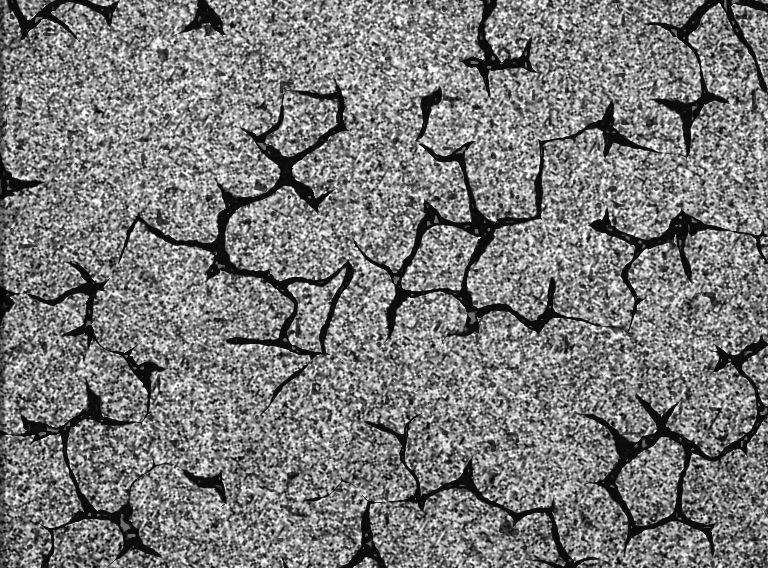
Give the GLSL for this texture, as a Shadertoy shader.

```glsl
// Polished metal section: speckled grey grains, parted by broken black veins.
// Veins follow the borders of a warped cellular noise and swell where three
// cells meet; the grains carry fine value noise, soft patches and a light falloff.

const float CELLS        = 8.2;    // grains per canvas height
const float JITTER       = 0.9;    // irregularity of the grain centres
const float WARP         = 0.16;   // bending of the grain borders
const float VEIN_WIDTH   = 0.058;  // half width along a border, in grains
const float KNOT_WIDTH   = 0.14;   // extra half width at a junction
const float KNOT_REACH   = 0.13;   // how far the swelling runs along a border
const float ROUGHNESS    = 0.05;   // raggedness of vein outlines
const float SPECKLE_FREQ = 275.0;  // speckles per canvas height
const float CONTRAST     = 1.22;
const float GRAIN_TONE   = 0.525;
const float VEIN_TONE    = 0.025;

float hash(vec2 p) {
    vec3 q = fract(p.xyx * vec3(0.1031, 0.1030, 0.0973));
    q += dot(q, q.yzx + 33.33);
    return fract((q.x + q.y) * q.z);
}

vec2 hash2(vec2 p) {
    return vec2(hash(p), hash(p + 71.7));
}

float valueNoise(vec2 p) {
    vec2 i = floor(p), f = fract(p);
    f = f * f * (3.0 - 2.0 * f);
    float low  = mix(hash(i), hash(i + vec2(1, 0)), f.x);
    float high = mix(hash(i + vec2(0, 1)), hash(i + vec2(1, 1)), f.x);
    return mix(low, high, f.y);
}

// x: distance to the nearest cell border, y: closeness measure of a junction
vec2 cellBorders(vec2 p) {
    vec2 base = floor(p), c1 = vec2(0), c2 = vec2(0);
    float f1 = 9.0, f2 = 9.0, f3 = 9.0;
    for (int y = -2; y <= 2; y++)
    for (int x = -2; x <= 2; x++) {
        vec2 id = base + vec2(x, y);
        vec2 centre = id + 0.5 + JITTER * (hash2(id) - 0.5);
        float d = distance(p, centre);
        if (d < f1)      { f3 = f2; f2 = f1; c2 = c1; f1 = d; c1 = centre; }
        else if (d < f2) { f3 = f2; f2 = d; c2 = centre; }
        else if (d < f3) { f3 = d; }
    }
    float border = (f2 * f2 - f1 * f1) / (2.0 * distance(c1, c2));
    return vec2(border, f3 - f1);
}

// Signed depth inside the dark veins, in grain units
float veinDepth(vec2 p) {
    vec2 bend = vec2(valueNoise(p * 2.3 + 5.0), valueNoise(p * 2.3 + 47.0)) - 0.5;
    vec2 cell = cellBorders(p + 2.0 * WARP * bend);
    float presence = smoothstep(0.40, 0.70, valueNoise(p * 1.15 + 19.0));
    float halfWidth = presence * (VEIN_WIDTH + KNOT_WIDTH * exp(-cell.y / KNOT_REACH));
    float ragged = 0.6 * valueNoise(p * 9.0) + 0.4 * valueNoise(p * 23.0) - 0.5;
    return halfWidth - 0.016 - cell.x + ROUGHNESS * ragged;
}

// Fine etched texture, turned off the pixel axes
float speckle(vec2 uv) {
    vec2 q = mat2(0.86, 0.51, -0.51, 0.86) * uv * SPECKLE_FREQ + 300.0;
    return 0.74 * valueNoise(q) + 0.26 * valueNoise(q * 0.47 + 90.0) - 0.5;
}

void mainImage(out vec4 fragColor, in vec2 fragCoord) {
    vec2 uv = fragCoord / iResolution.y;
    vec2 screen = fragCoord / iResolution.xy;
    vec2 p = uv * CELLS + 11.0;
    float blur = max(0.8 * CELLS / iResolution.y, 0.012);
    float fine = speckle(uv);

    // Grain surface: speckle, cloudy patches and uneven lighting
    float patches = valueNoise(p * 0.8 + 60.0) + 0.5 * valueNoise(p * 3.1) - 0.75;
    float light = 0.07 * smoothstep(0.0, 0.65, screen.y) - 0.045;
    light += 0.04 * sin(3.14159 * screen.x) - 0.025;
    float tone = GRAIN_TONE + light + 0.07 * patches + CONTRAST * fine;

    // Scattered small pits
    float pits = smoothstep(0.86, 0.94, valueNoise(p * 8.5 + 130.0));
    tone *= 1.0 - 0.7 * pits;

    // Veins with a faint bright rim and pale flecks in the thick parts
    float depth = veinDepth(p);
    float vein = smoothstep(-blur, blur, depth);
    float rim = smoothstep(-0.09, -0.02, depth) * (1.0 - vein);
    float flecks = smoothstep(0.70, 0.84, valueNoise(p * 17.0 + 8.0));
    flecks *= smoothstep(0.03, 0.08, depth);
    float dark = VEIN_TONE + 0.05 * (fine + 0.5) + 0.38 * flecks;
    tone = mix(tone + 0.05 * rim, dark, vein);

    // Shadowed strip at the left margin
    tone *= mix(0.55, 1.0, smoothstep(0.003, 0.009, screen.x));

    fragColor = vec4(vec3(clamp(tone, 0.0, 1.0)), 1.0);
}
```
